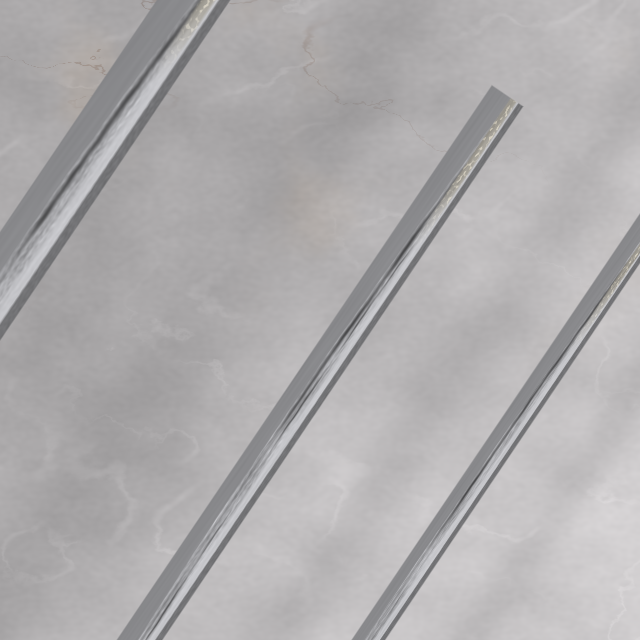
This texture is drawn by a Shadertoy shader. Its source:

```glsl
// Three slanted polished metal bars, shrinking to the right, on grey marble.
// Marble: layered gradient noise with thin ridged veins and soft bar shadows.
// Bars: strips in a rotated frame, shaded by a cross profile plus long streaks.

vec2 hashGradient(vec2 cell) {
    vec2 h = vec2(dot(cell, vec2(127.1, 311.7)), dot(cell, vec2(269.5, 183.3)));
    return fract(sin(h) * 43758.5) * 2.0 - 1.0;
}

float gradientNoise(vec2 p) {
    vec2 i = floor(p), f = p - i;
    vec2 u = f * f * f * (f * (f * 6.0 - 15.0) + 10.0);
    vec2 e = vec2(0.0, 1.0);
    float a = dot(hashGradient(i), f);
    float b = dot(hashGradient(i + e.yx), f - e.yx);
    float c = dot(hashGradient(i + e.xy), f - e.xy);
    float d = dot(hashGradient(i + e.yy), f - e.yy);
    return mix(mix(a, b, u.x), mix(c, d, u.x), u.y);
}

float fbm(vec2 p) {
    float sum = 0.0, amplitude = 0.5;
    for (int i = 0; i < 6; i++) {
        sum += amplitude * gradientNoise(p);
        p = mat2(1.6, 1.2, -1.2, 1.6) * p + 3.7;
        amplitude *= 0.52;
    }
    return sum;
}

// Thin line along the zero crossings of warped noise, broken up by a mask
float vein(vec2 p, float width) {
    float ridge = abs(gradientNoise(p + 0.7 * fbm(p * 2.0)));
    return (1.0 - smoothstep(0.0, width, ridge)) * smoothstep(0.0, 0.3, gradientNoise(p * 0.8 + 9.3));
}

vec3 marble(vec2 uv) {
    // Light grows toward the lower right
    float tone = 0.665 + 0.14 * smoothstep(0.2, 1.35, 0.75 * uv.x + 0.6 * (1.0 - uv.y));
    float clouds = fbm(uv * vec2(2.6, 3.2) + 4.1);
    tone += 0.13 * clouds + 0.07 * fbm(uv * vec2(9.0, 13.0) + 2.0);
    tone += 0.022 * gradientNoise(uv * vec2(75.0, 110.0));
    tone += 0.035 * vein(uv * vec2(5.0, 6.5) + 1.3, 0.05);
    tone += 0.03 * vein(uv.yx * vec2(7.0, 5.0) + 6.8, 0.04);
    vec3 color = tone * vec3(1.005, 0.992, 0.998);

    // Faint beige stains and brown cracks, mostly in the upper half
    float stain = smoothstep(0.05, 0.4, fbm(uv * 3.5 + 17.0)) * smoothstep(0.2, 0.9, uv.y);
    color += stain * vec3(0.02, 0.0, -0.025);
    float crack = vein(uv * vec2(2.4, 4.5) + 12.4, 0.012) * smoothstep(0.4, 0.8, uv.y);
    return color - crack * vec3(0.06, 0.085, 0.1);
}

// w runs 0..1 across the bar, t along it
vec3 metal(float w, float t, float seed) {
    float facet = 0.37 + 0.6 * (t - 0.5) * (t - 0.5);
    float wobble = 0.025 * gradientNoise(vec2(t * 28.0, seed));
    float streaks = gradientNoise(vec2(w * 13.0 + seed, t * 9.0 - w * 6.0));
    float grain = gradientNoise(vec2(w * 24.0, t * 90.0 + seed));

    // Flat shaded face, then the streaked mirror face
    float flatTone = 0.53 + 0.04 * w + 0.025 * streaks;
    float mirrorTone = 0.68 + 0.22 * streaks + 0.12 * grain;
    mirrorTone = mix(mirrorTone, 0.82, smoothstep(0.62, 0.74, w) * 0.75);
    float tone = mix(flatTone, mirrorTone, smoothstep(-0.02, 0.03, w - facet - wobble));

    // Dark reflection beside the facet, strongest at mid length
    float strength = smoothstep(0.42, 0.6, t) * (1.0 - 0.6 * smoothstep(0.92, 1.08, t));
    strength = max(strength, 0.35) * (0.75 + 0.6 * gradientNoise(vec2(t * 14.0, seed + 5.0)));
    float offset = (w - facet - 0.085 - wobble) / 0.05;
    tone = mix(tone, 0.24, clamp(strength, 0.0, 0.9) * exp(-offset * offset));
    float second = (w - facet - 0.2 + 1.5 * wobble) / 0.025;
    float dashes = smoothstep(0.0, 0.3, gradientNoise(vec2(t * 8.0, seed + 11.0)));
    tone = mix(tone, 0.28, 0.75 * dashes * exp(-second * second));

    // Darker far side with a faintly rough border
    tone = mix(tone, 0.45 + 0.06 * grain, smoothstep(0.82, 0.87, w + 0.012 * grain));
    vec3 color = tone * vec3(0.993, 0.995, 1.015);

    // Beige speckles near the upper end
    float speckle = smoothstep(0.0, 0.35, gradientNoise(vec2(w * 16.0, t * 130.0) + seed));
    float zone = smoothstep(0.85, 1.02, t) * smoothstep(0.57, 0.64, w) * (1.0 - smoothstep(0.76, 0.83, w));
    return mix(color, mix(vec3(0.62, 0.6, 0.55), vec3(0.85, 0.82, 0.74), speckle), zone * 0.75);
}

void mainImage(out vec4 fragColor, in vec2 fragCoord) {
    vec2 uv = fragCoord / iResolution.y;
    float pixel = 1.0 / iResolution.y;
    float across = dot(uv, vec2(0.828, -0.56));
    float along = dot(uv, vec2(0.56, 0.828));
    vec3 color = marble(uv);

    for (int i = 0; i < 3; i++) {
        float k = float(i);
        float center = -0.3095 + 0.587 * k - 0.097 * k * k;
        float halfWidth = 0.0475 - 0.0231 * k + 0.0051 * k * k;
        float d = across - center;

        // Blurred shadow to the right of the bar
        float shade = (d - 6.0 * halfWidth) / (1.5 * halfWidth);
        color *= 1.0 - 0.065 * exp(-shade * shade);

        // Strip with a square upper end
        float edge = max(abs(d) - halfWidth, along - 1.148);
        float cover = 1.0 - smoothstep(-pixel, pixel, edge);
        color = mix(color, metal(0.5 + 0.5 * d / halfWidth, along, 7.3 * k), cover);
    }
    fragColor = vec4(clamp(color, 0.0, 1.0), 1.0);
}
```
